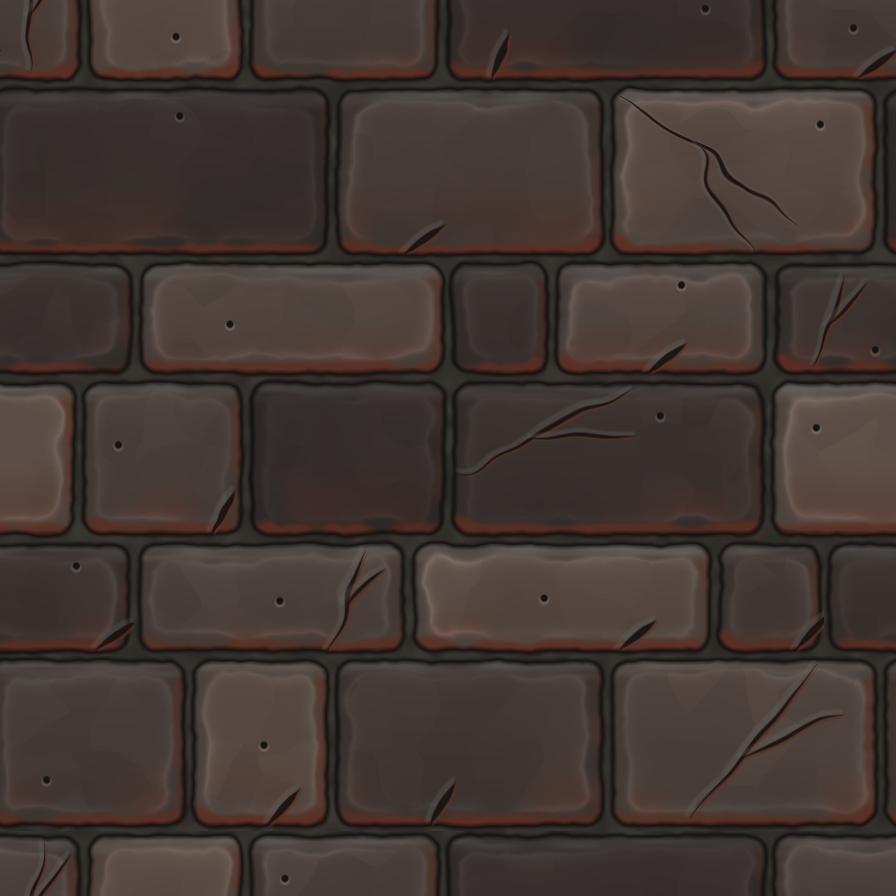
Reproduce this texture procedurally as a WebGL 1 fragment shader.

```glsl
precision highp float;
// Old stone wall: six courses of uneven bricks, tiling once across the canvas.
// Each brick is a wobbly rounded box with a bevel, cool light above and rust below;
// facets, pits, gashes and one forked crack per course add the wear.
uniform vec2 u_resolution;

const vec3 STONE_DARK = vec3(.205, .178, .17);
const vec3 STONE_LIGHT = vec3(.385, .325, .29);
const vec3 MORTAR = vec3(.19, .178, .16);
const vec3 SHADOW = vec3(.085, .07, .065);
const vec3 RUST = vec3(.37, .18, .13);
const vec3 COOL_LIGHT = vec3(.44, .43, .415);
const float GAP = .0065;     // half width of a joint
const float CORNER = .018;   // brick corner radius
const float BEVEL = .013;    // width of the sloped rim
const float CRACK = .0022;   // half width of a crack
const float BASE = .073;     // height of the lowest joint

// Current course: vertical span, joints, tone right of each joint, crack ends
vec2 span;
vec4 joints, tones, crack;

float hash(vec2 p) { return fract(sin(dot(p, vec2(127.1, 311.7))) * 43758.5); }

float noise(vec2 p) {
  vec2 i = floor(p), f = fract(p);
  f = f * f * (3. - 2. * f);
  return mix(mix(hash(i), hash(i + vec2(1, 0)), f.x),
             mix(hash(i + vec2(0, 1)), hash(i + vec2(1, 1)), f.x), f.y);
}

float roundBox(vec2 p, vec2 ext, float r) {
  vec2 w = abs(p) - ext + r;
  return length(max(w, 0.)) + min(max(w.x, w.y), 0.) - r;
}

// Tone of the nearest facet, from jittered cells
float facetTone(vec2 p) {
  float best = 9., tone = 0.;
  for (int i = 0; i < 9; i++) {
    vec2 c = floor(p) + vec2(mod(float(i), 3.), floor(float(i) / 3.)) - 1.;
    float d = length(c + vec2(hash(c), hash(c + 7.3)) - p);
    if (d < best) { best = d; tone = hash(c + 3.1); }
  }
  return tone;
}

void setCourse(float low, float high, vec4 j, vec4 t, vec4 c) {
  span = vec2(low, high); joints = j; tones = t; crack = c;
}

void findCourse(float y) {
  if (y < .268) setCourse(BASE, .268, vec4(.211, .371, .678, .982),
    vec4(.75, .32, .6, .42), vec4(.768, .085, .912, .256));
  else if (y < .398) setCourse(.268, .398, vec4(.15, .457, .798, .92),
    vec4(.58, .8, .35, .2), vec4(.366, .278, .412, .388));
  else if (y < .578) setCourse(.398, .578, vec4(.088, .275, .501, .857),
    vec4(.52, 0, .15, .85), vec4(.51, .472, .71, .565));
  else if (y < .711) setCourse(.578, .711, vec4(.152, .499, .616, .861),
    vec4(.65, .12, .58, .15), vec4(.91, .588, .942, .695));
  else if (y < .906) setCourse(.711, .906, vec4(.372, .678, .982, .982),
    vec4(.38, .75, .05, .05), vec4(.69, .898, .892, .752));
  else setCourse(.906, 1. + BASE, vec4(.094, .275, .494, .859),
    vec4(.85, .45, .08, .45), vec4(.03, .922, .05, 1.06));
}

// Distance to a spindle that tapers at both ends
float gash(vec2 p, vec2 a, vec2 b, float width) {
  vec2 ab = b - a;
  float h = clamp(dot(p - a, ab) / dot(ab, ab), 0., 1.);
  return length(p - a - ab * h) - width * 4. * h * (1. - h);
}

// Cut a dark groove with a rusty lower lip and a pale upper lip
vec3 carve(vec3 col, vec2 p, vec2 a, vec2 b, float width, float soft) {
  float lip = gash(p + vec2(-.0022, .0018), a, b, width);
  float glow = gash(p + vec2(.004, -.003), a, b, width);
  col = mix(col, COOL_LIGHT, .25 * smoothstep(.004, 0., glow));
  col = mix(col, RUST, .75 * smoothstep(soft, -soft, lip));
  return mix(col, SHADOW, .92 * smoothstep(soft, -soft, gash(p, a, b, width)));
}

void main() {
  vec2 p = gl_FragCoord.xy / u_resolution;
  p.y = mod(p.y - BASE, 1.) + BASE;
  float soft = max(1. / u_resolution.y, .0012);

  // Find the brick
  findCourse(p.y);
  vec4 ends = vec4(joints.yzw, joints.x + 1.);
  float left = joints.w - 1., right = joints.x, tone = tones.w, index = 3.;
  for (int i = 0; i < 4; i++) if (p.x >= joints[i]) {
    left = joints[i]; right = ends[i]; tone = tones[i]; index = float(i);
  }
  vec2 id = vec2(index + 1., floor(span.x * 50.));
  vec2 ext = .5 * vec2(right - left, span.y - span.x) - GAP;
  vec2 q = p - .5 * vec2(left + right, span.x + span.y);
  vec2 s = q + 20. * vec2(hash(id), hash(id + 5.));

  // Worn outline and inner face
  float rough = noise(s * 28.) - .5, fine = noise(s * 95.) - .5, wash = noise(s * 11.);
  float d = roundBox(q, ext, CORNER) + .004 * rough + .002 * fine;
  float inner = roundBox(q, ext - BEVEL, .022) + .014 * rough + .003 * fine;
  float upper = smoothstep(.026, .004, ext.y - q.y);
  float lower = smoothstep(.02, .005, ext.y + q.y + .024 * rough);
  float side = smoothstep(.018, .004, ext.x - q.x + .03 * rough);

  // Face, bevel with brush streaks, rim light
  vec3 stone = mix(STONE_DARK, STONE_LIGHT, tone);
  vec3 face = stone * (.91 + .08 * q.y / ext.y + .1 * wash);
  face *= .96 + .08 * facetTone(s * 17. + rough * .4);
  face = mix(face, RUST, .35 * smoothstep(-.1, 1., -q.y / ext.y) * smoothstep(.35, .8, wash));
  float streak = noise(s * vec2(22, 160));
  vec3 bevel = mix(stone * .83, COOL_LIGHT, upper * (.18 + .5 * streak) * (.6 + .4 * tone));
  bevel = mix(bevel, RUST, max(lower * .8, side * (.2 + .4 * tone)) * (1. - upper));
  vec3 col = mix(bevel, face, smoothstep(.003, -.003, inner));
  col += .055 * exp(-abs(inner + .003) / .005) * (1. - .8 * lower) * (.5 + tone) * (.5 + wash);
  col *= mix(.55, 1., smoothstep(0., .005, -d));

  // Pit
  vec2 pit = q - (vec2(hash(id + 1.7), hash(id + 2.9)) - .5) * 1.4 * ext;
  float pitted = step(.4, hash(id + 8.1));
  col += .1 * pitted * smoothstep(.003, 0., abs(length(pit + vec2(0, .002)) - .004));
  col = mix(col, SHADOW, pitted * smoothstep(soft, -soft, length(pit) - .004));

  // Forked crack
  vec2 bent = p + .016 * (vec2(noise(s * 26.), noise(s * 26. + 9.)) - .5);
  vec2 fork = mix(crack.xy, crack.zw, .42), along = crack.zw - fork;
  col = carve(col, bent, crack.xy, crack.zw, CRACK, soft);
  col = carve(col, bent, fork, fork + .85 * along + .4 * vec2(along.y, -along.x), CRACK, soft);

  // Joint, then a short gash at the lower edge
  vec3 joint = mix(SHADOW, MORTAR * (.9 + .3 * noise(p * 70.)), smoothstep(0., .006, d));
  col = mix(col, joint, smoothstep(-soft, soft, d));
  if (hash(id + 6.6) > .5) {
    vec2 root = vec2((hash(id + 3.3) - .5) * 1.5 * ext.x, -ext.y);
    float angle = .6 + .7 * hash(id + 7.7);
    col = carve(col, q + .004 * fine, root, root + .055 * vec2(cos(angle), sin(angle)), .004, soft);
  }
  gl_FragColor = vec4(col, 1);
}
```
